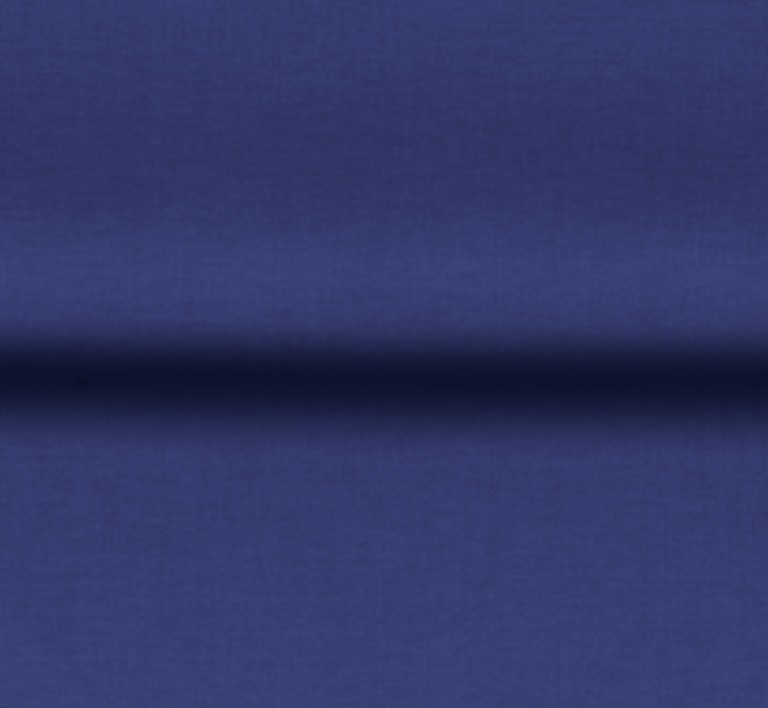
A Shadertoy shader for this texture:

```glsl
// Indigo woven cloth with one soft horizontal fold in deep shadow.
#define LIGHT_CLOTH vec3(0.220, 0.250, 0.455)
#define DEEP_SHADOW vec3(0.055, 0.070, 0.175)
#define FOLD_HEIGHT 0.464
#define FOLD_BOW 0.008
#define SHADOW_ABOVE 0.088
#define SHADOW_BELOW 0.115
#define RIDGE_HEIGHT 0.615
#define RIDGE_WIDTH 0.075
#define WEAVE_STRENGTH 0.22

float hash(vec2 cell) {
    vec3 q = fract(vec3(cell.xyx) * 0.1031);
    q += dot(q, q.yzx + 33.33);
    return fract((q.x + q.y) * q.z);
}

float valueNoise(vec2 p) {
    vec2 cell = floor(p);
    vec2 f = fract(p);
    f = f * f * (3.0 - 2.0 * f);
    float low = mix(hash(cell), hash(cell + vec2(1.0, 0.0)), f.x);
    float high = mix(hash(cell + vec2(0.0, 1.0)), hash(cell + vec2(1.0)), f.x);
    return mix(low, high, f.y);
}

float signedNoise(vec2 p) {
    return valueNoise(p) - 0.5;
}

// Irregular threads in both directions over fine fibre grain
float weave(vec2 p) {
    float weft = signedNoise(p * vec2(45.0, 210.0));
    float longWeft = signedNoise(p * vec2(9.0, 150.0) + 17.0);
    float warp = signedNoise(p * vec2(170.0, 14.0) + 41.0);
    float grain = signedNoise(p * 190.0 + 73.0);
    float mottling = signedNoise(p * vec2(12.0, 18.0) + 91.0);
    return 0.32 * weft + 0.18 * longWeft + 0.20 * warp
         + 0.40 * grain + 0.14 * mottling;
}

// Brightness of the cloth away from the crease
float clothLight(float y, float aboveFold) {
    float r = (y - RIDGE_HEIGHT) / RIDGE_WIDTH;
    float upper = 0.80 + 0.21 * exp(-r * r) + 0.13 * smoothstep(0.78, 1.0, y);
    float lower = mix(1.0, 0.90, smoothstep(0.0, 0.42, y));
    return mix(lower, upper, step(0.0, aboveFold));
}

void mainImage(out vec4 fragColor, in vec2 fragCoord) {
    vec2 uv = fragCoord / iResolution.xy;
    vec2 p = fragCoord / iResolution.y;

    // Crease line, sagging gently to the right of centre
    float fold = FOLD_HEIGHT + FOLD_BOW * (2.0 * (uv.x - 0.68) * (uv.x - 0.68) - 0.1);
    float d = uv.y - fold;

    // Shadow closes in faster above the crease than below
    float reach = d > 0.0 ? SHADOW_ABOVE : SHADOW_BELOW;
    float openness = smoothstep(0.0, reach, abs(d));
    float light = clothLight(uv.y, d) * openness;

    // Threads fade inside the shadow
    light += weave(p) * WEAVE_STRENGTH * mix(0.15, 1.0, openness);

    // Small dark fleck on the crease
    vec2 fleck = (uv - vec2(0.108, 0.459)) / vec2(0.011, 0.008);
    light -= 0.10 * exp(-dot(fleck, fleck));

    fragColor = vec4(mix(DEEP_SHADOW, LIGHT_CLOTH, light), 1.0);
}
```
